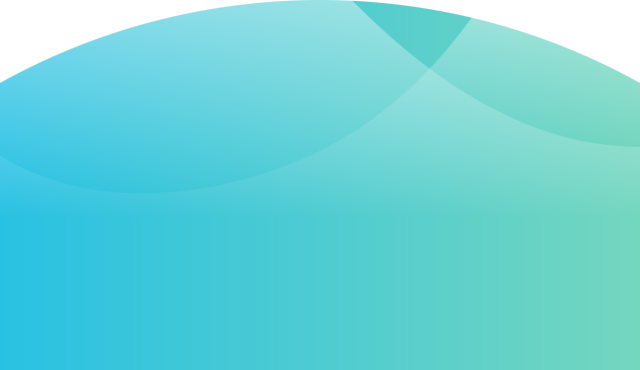
Give the GLSL for this background, as a WebGL 2 fragment shader.

```glsl
#version 300 es
precision highp float;
// A blue-to-green dome on white, crossed by two translucent bowl-shaped lobes.
// Each region carries its own white haze that fades downward; the lobes cancel
// out where they overlap, leaving the plain gradient visible.

#define HEIGHT 0.5807                      // canvas height in canvas widths
#define DOME_RADIUS 1.025
#define LEFT_BOWL vec2(0.2214, 0.3034)     // lowest point, y measured from top
#define RIGHT_BOWL vec2(1.0, 0.2305)
#define BODY_FADE 0.341                    // depth where the body haze ends
#define BODY_HAZE 0.58
#define LOBE_HAZE 0.42
#define BLUE vec3(0.16, 0.757, 0.89)
#define GREEN vec3(0.455, 0.84, 0.749)

uniform vec2 u_resolution;
out vec4 fragColor;

// Antialiased coverage of the region where f is positive
float coverage(float f) {
    return clamp(0.5 + f / max(fwidth(f), 1e-6), 0.0, 1.0);
}

// White opacity, strongest at the top and zero at the given depth
float haze(float depth, float fadeDepth, float strength) {
    return strength * max(0.0, 1.0 - depth / fadeDepth);
}

// Rise of the left bowl's rim: a parabola that steepens toward both ends
float leftRise(float x) {
    float bend = x - 0.208;
    return x * x * (0.8525 + 1.948 * bend * bend);
}

float rightRise(float x) {
    return 1.137 * x * x;
}

void main() {
    // x runs right and y runs down, both in canvas widths
    vec2 uv = gl_FragCoord.xy / u_resolution;
    vec2 p = vec2(uv.x, (1.0 - uv.y) * HEIGHT);

    // Shape masks
    float dome = coverage(DOME_RADIUS - distance(p, vec2(0.5, DOME_RADIUS)));
    // Below its centre the dome continues straight down the canvas
    float left = coverage(LEFT_BOWL.y - leftRise(p.x - LEFT_BOWL.x) - p.y);
    float right = coverage(RIGHT_BOWL.y - rightRise(p.x - RIGHT_BOWL.x) - p.y);

    // Haze of each exclusive region; the overlap of both lobes has none
    float white = (1.0 - left) * (1.0 - right) * haze(p.y, BODY_FADE, BODY_HAZE)
                + left * (1.0 - right) * haze(p.y, LEFT_BOWL.y, LOBE_HAZE)
                + right * (1.0 - left) * haze(p.y, RIGHT_BOWL.y, LOBE_HAZE);

    // Horizontal gradient under the haze, cut out by the dome
    vec3 color = mix(mix(BLUE, GREEN, p.x), vec3(1.0), white);
    fragColor = vec4(mix(vec3(1.0), color, dome), 1.0);
}
```
